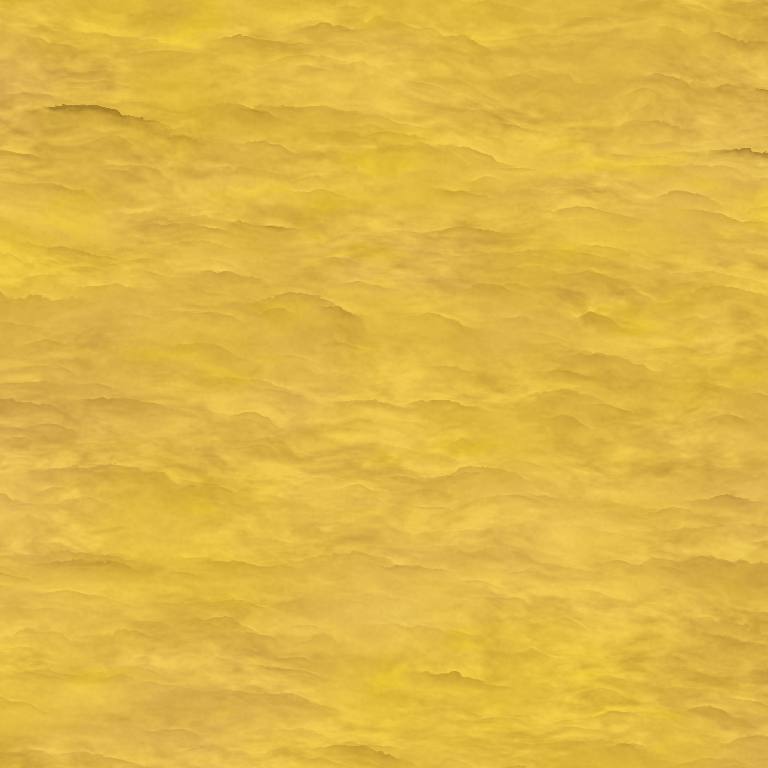
Reproduce this texture procedurally as a WebGL 2 fragment shader.

```glsl
#version 300 es
precision highp float;
// Painted golden sand: soft horizontal streaks of tone, overlaid with scattered
// low ripples. Each ripple has a crisp arched crest, a shadow fading below it and
// a faint glow above. Sparse brown hollows and warm or pale patches break it up.

#define MID_COLOR vec3(0.870, 0.715, 0.281)
#define TONE_STEP vec3(0.098, 0.112, 0.052)
#define HOLLOW_COLOR vec3(0.54, 0.39, 0.11)
#define TINY_CELL vec2(0.080, 0.027)
#define SMALL_CELL vec2(0.135, 0.046)
#define LARGE_CELL vec2(0.25, 0.085)
#define HOLLOW_CELL vec2(0.30, 0.12)
#define CREST_TILT 0.10
#define CREST_EDGE 0.0011
#define RIPPLE_DEPTH 1.2
#define STREAK_DEPTH 1.2
#define BRUSH_DEPTH 1.25

uniform vec2 u_resolution;
out vec4 fragColor;

// Integer hash giving two values in 0..1
vec2 hash2(vec2 cell, float seed) {
    uvec2 q = uvec2(ivec2(cell) + ivec2(4096)) + uvec2(uint(seed) * 7919u);
    q = q * 1664525u + 1013904223u;
    q.x += q.y * 1664525u;
    q.y += q.x * 1664525u;
    q ^= q >> 16u;
    q.x += q.y * 1664525u;
    q.y += q.x * 1664525u;
    q ^= q >> 16u;
    return vec2(q & 65535u) / 65535.0;
}

float noise(vec2 p) {
    vec2 i = floor(p), f = fract(p);
    f = f * f * (3.0 - 2.0 * f);
    float low = mix(hash2(i, 1.0).x, hash2(i + vec2(1, 0), 1.0).x, f.x);
    float high = mix(hash2(i + vec2(0, 1), 1.0).x, hash2(i + vec2(1, 1), 1.0).x, f.x);
    return mix(low, high, f.y);
}

float fbm(vec2 p) {
    float sum = 0.0, weight = 0.5;
    for (int i = 0; i < 4; i++) {
        sum += weight * noise(p);
        p = mat2(1.9, 0.25, -0.25, 1.9) * p + vec2(17.3, 9.1);
        weight *= 0.55;
    }
    return sum / 1.01;
}

// Scattered ripples: positive in the shadow under a crest, negative just above it
float ripples(vec2 p, vec2 cell, float seed, float presence) {
    float rough = (fbm(p * vec2(75.0, 130.0)) - 0.5) * min(0.012, 0.22 * cell.y);
    float edge = max(CREST_EDGE, 0.5 / u_resolution.y);
    float fade = cell.y * 0.22;
    float shade = 0.0;
    for (int j = -1; j <= 1; j++) {
        float row = floor(p.y / cell.y) + float(j);
        float shift = hash2(vec2(row, 7.0), seed).x;
        for (int i = -1; i <= 1; i++) {
            float column = floor(p.x / cell.x - shift) + float(i);
            vec2 id = vec2(column, row);
            vec2 place = hash2(id, seed + 1.0);
            vec2 look = hash2(id, seed + 2.0);
            vec2 kind = hash2(id, seed + 3.0);
            vec2 d = p - (vec2(column + shift, row) + 0.15 + 0.7 * place) * cell;
            float u = d.x / (cell.x * mix(0.38, 0.75, look.x));
            float arch = cell.y * mix(0.12, 0.32, kind.y) * exp(-3.0 * u * u);
            float below = arch - CREST_TILT * d.x - d.y + rough;
            float window = smoothstep(1.0, 0.15, abs(u));
            float strength = step(kind.x, presence) * mix(0.25, 1.15, look.y * look.y);
            float side = smoothstep(-edge, edge, below);
            float shadow = side * exp(-max(below, 0.0) / fade);
            float glow = (1.0 - side) * exp(min(below, 0.0) / (0.5 * fade));
            shade += window * strength * (shadow - 0.5 * glow);
        }
    }
    return shade;
}

void main() {
    vec2 p = gl_FragCoord.xy / u_resolution;

    // Bending of all the layers
    vec2 bend = vec2(fbm(p * vec2(6.0, 10.0)), fbm(p * vec2(6.0, 10.0) + 31.0)) - 0.5;
    vec2 q = p + bend * vec2(0.07, 0.05);

    // Streaks from broad to fine, sloping slightly like the crests
    vec2 s = q + vec2(0.0, 0.06 * q.x);
    float broad = fbm(q * vec2(1.8, 4.5) + 5.0) - 0.5;
    float streak = fbm(s * vec2(8.0, 29.0) + 12.0) - 0.5;
    float brush = fbm(s * vec2(36.0, 95.0) + 40.0) - 0.5;
    float bristle = noise(s * vec2(95.0, 210.0) + 70.0) - 0.5;
    float patchy = 0.3 + 1.4 * noise(q * vec2(9.0, 20.0) + 3.0);
    float tone = 0.15 + 0.9 * broad + STREAK_DEPTH * streak;
    tone += patchy * (BRUSH_DEPTH * brush + 0.22 * bristle);

    // Ripples in three sizes
    float waves = 0.50 * ripples(q + 0.19, TINY_CELL, 53.0, 0.6)
                + 0.80 * ripples(q, SMALL_CELL, 11.0, 0.8)
                + 0.65 * ripples(q + 0.37, LARGE_CELL, 23.0, 0.7);
    tone -= RIPPLE_DEPTH * waves * clamp(0.85 + 2.0 * brush, 0.2, 1.6);
    vec3 color = MID_COLOR + TONE_STEP * clamp(tone, -1.6, 0.7);

    // Pale and warm drifts of hue
    float hue = fbm(q * vec2(4.0, 9.0) + 63.0) - 0.5;
    color += hue * vec3(0.0, -0.02, 0.15);
    float warm = smoothstep(0.62, 0.85, fbm(q * vec2(8.0, 24.0) + 81.0));
    color += warm * vec3(0.012, 0.025, -0.05);

    // Sparse brown hollows with ragged bodies
    float hollow = clamp(1.1 * ripples(q + 0.71, HOLLOW_CELL, 37.0, 0.5), 0.0, 1.0);
    float ragged = smoothstep(0.3, 0.65, fbm(q * vec2(22.0, 75.0) + 7.0));
    color = mix(color, HOLLOW_COLOR, 0.65 * hollow * hollow * hollow * ragged);

    // Fine tooth of the surface
    color += (noise(p * 250.0) - 0.5) * 0.018;
    fragColor = vec4(color, 1.0);
}
```
